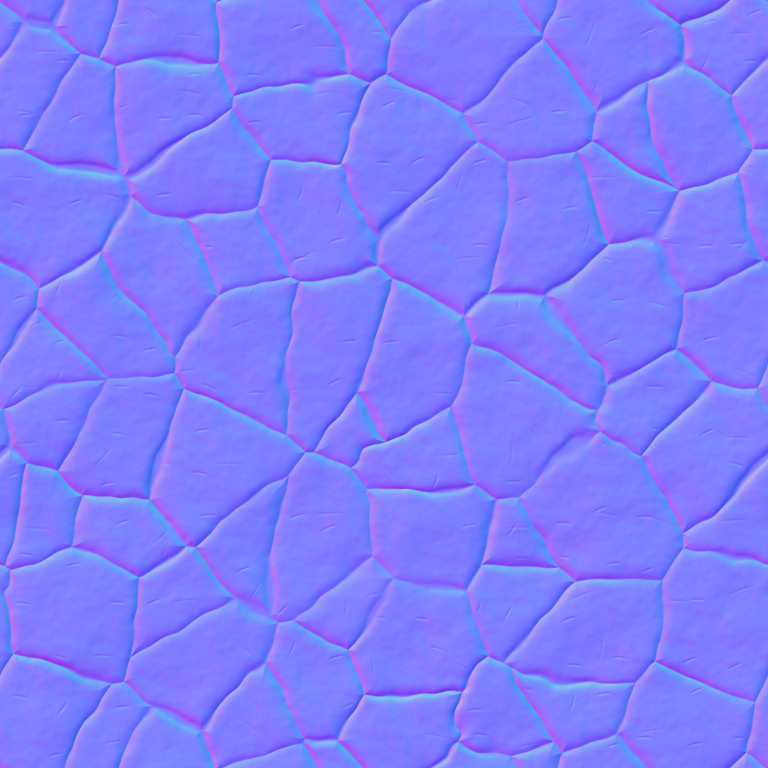
Reproduce this texture map procedurally as a WebGL 2 fragment shader.

```glsl
#version 300 es
precision highp float;
uniform vec2 u_resolution;
out vec4 fragColor;

vec2 hash2(vec2 cell, float seed) {
    uvec3 v = uvec3(cell, seed) * 1664525u + 1013904223u;
    v.x += v.y * v.z; v.y += v.z * v.x; v.z += v.x * v.y;
    v ^= v >> 16u;
    v.x += v.y * v.z; v.y += v.z * v.x;
    return vec2(v.xy >> 8u) / 16777216.0;
}

// Gradient noise that wraps after n cells
float noise(vec2 p, float n, float seed) {
    p *= n;
    vec2 i = floor(p), f = p - i;
    vec2 u = f * f * f * (f * (f * 6.0 - 15.0) + 10.0);
    vec4 corner;
    for (int k = 0; k < 4; k++) {
        vec2 o = vec2(k & 1, k >> 1);
        corner[k] = dot(hash2(mod(i + o, n), seed) * 2.0 - 1.0, f - o);
    }
    return mix(mix(corner.x, corner.y, u.x), mix(corner.z, corner.w, u.x), u.y);
}

// Distance to the nearest joint of a weighted, wrapping Voronoi pattern
float jointDistance(vec2 p) {
    const float n = 8.0;
    p *= n;
    vec2 base = floor(p), nearest = vec2(0.0);
    vec3 sites[25];
    float best = 1e3;
    int bestIndex = 0;
    for (int k = 0; k < 25; k++) {
        vec2 cell = base + vec2(k % 5 - 2, k / 5 - 2);
        vec2 id = mod(cell, n);
        vec2 r = cell + 0.05 + 0.9 * hash2(id, 1.0) - p;
        float power = dot(r, r) - 0.32 * hash2(id, 2.0).x;
        sites[k] = vec3(r, power);
        if (power < best) { best = power; nearest = r; bestIndex = k; }
    }
    float d = 1e3;
    for (int k = 0; k < 25; k++) {
        if (k == bestIndex) continue;
        d = min(d, (sites[k].z - best) / (2.0 * length(sites[k].xy - nearest)));
    }
    return d / n;
}

// Short random cuts, at most one per cell
float scratches(vec2 p, float n, float halfLength, float seed) {
    vec2 cell = floor(p * n), id = mod(cell, n);
    vec2 pick = hash2(id, seed + 1.0);
    vec2 q = p - (cell + 0.25 + 0.5 * hash2(id, seed)) / n;
    float angle = pick.x < 0.65 ? pick.x - 0.2 : pick.x * 6.0;
    vec2 dir = vec2(cos(angle), sin(angle));
    float along = dot(q, dir) / halfLength;
    float across = dot(q, vec2(-dir.y, dir.x)) + 0.0015 * along * along;
    float fade = 1.0 - smoothstep(0.3, 1.0, abs(along));
    return step(pick.y, 0.6) * fade * exp(-across * across / 2.2e-6);
}

float height(vec2 p) {
    // Bent and locally chipped outlines
    float chip = 0.004 + 0.022 * max(noise(p, 6.0, 5.0), 0.0);
    vec2 bend = vec2(noise(p, 9.0, 6.0), noise(p, 9.0, 7.0));
    vec2 ragged = vec2(noise(p, 33.0, 8.0), noise(p, 33.0, 9.0));
    float d = jointDistance(p + 0.022 * bend + chip * ragged);

    // Grooves with rounded shoulders, widening into flat mortar in places
    float x = d - 0.012 * max(noise(p, 11.0, 10.0), 0.0);
    float rise = 0.5 * (x + sqrt(x * x + 4e-6));
    float depth = 0.0042 * (1.0 + 0.9 * noise(p, 7.0, 11.0));
    float h = -depth * exp(-rise / 0.0052);

    // Undulating, grainy stone faces
    float f = 6.0;
    for (int k = 0; k < 5; k++) {
        h += 0.032 / f * noise(p, f, 20.0 + float(k));
        f *= 2.0;
    }
    float face = smoothstep(0.004, 0.012, d);
    h -= 0.0005 * face * scratches(p, 17.0, 0.013, 30.0);
    h -= 0.0003 * face * scratches(p, 11.0, 0.022, 40.0);
    return h;
}

void main() {
    vec2 p = gl_FragCoord.xy / u_resolution;
    vec2 e = vec2(0.001, 0.0);
    vec2 slope = vec2(height(p + e.xy) - height(p - e.xy),
                      height(p + e.yx) - height(p - e.yx)) / (2.0 * e.x);
    // Red grows to the left, green grows upwards
    vec3 normal = normalize(vec3(slope.x, -slope.y - 0.015, 1.0));
    fragColor = vec4(0.5 + 0.5 * normal, 1.0);
}
```
